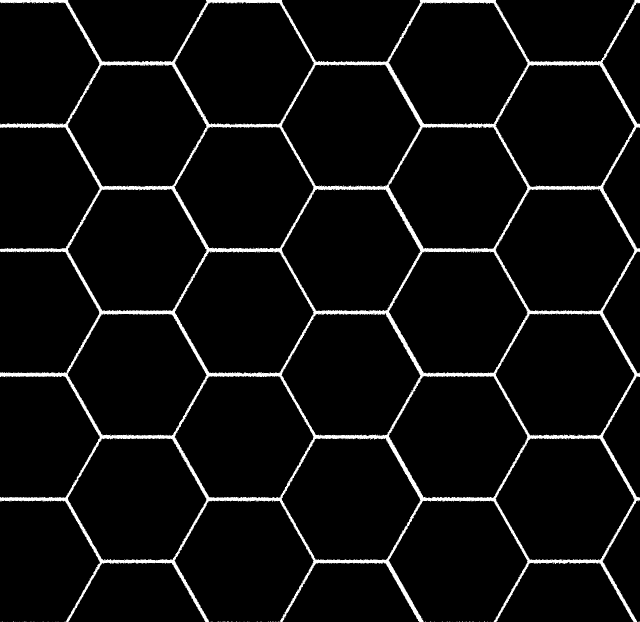
A WebGL 2 fragment shader for this pattern:

```glsl
#version 300 es
precision highp float;
// White honeycomb outline on black: flat-topped hexagons, six columns by five rows.
// Each cell owns its top, upper-right and lower-right edges, drawn as segment
// distances; cellular noise nibbles the strokes like worn ink.
uniform vec2 u_resolution;
out vec4 outColor;

// All lengths are fractions of the canvas height.
const vec2 PITCH = vec2(0.1720, 0.2002);   // column and row spacing
const vec2 ORIGIN = vec2(0.2206, 0.1974);  // centre of cell (0, 0)
const float HALF_SIDE = 0.0575;            // half of a horizontal edge
const float CORNER = 0.1145;               // centre to side corner
const float FLAT_WIDTH = 0.0028;           // half widths of the strokes
const float RISING_WIDTH = 0.0019;
const float JOINT_RADIUS = 0.0034;
const vec3 GROUND = vec3(0.0);
const vec3 INK = vec3(1.0);

float hash(vec2 p) {
  vec3 q = fract(vec3(p.xyx) * 0.1031);
  q += dot(q, q.yzx + 33.33);
  return fract((q.x + q.y) * q.z);
}

// Distance to the nearest jittered feature point.
float cellular(vec2 p) {
  vec2 cell = floor(p);
  float nearest = 2.0;
  for (int y = -1; y <= 1; y++) {
    for (int x = -1; x <= 1; x++) {
      vec2 c = cell + vec2(x, y);
      vec2 point = c + vec2(hash(c), hash(c + 71.7));
      nearest = min(nearest, distance(p, point));
    }
  }
  return nearest;
}

float segment(vec2 p, vec2 a, vec2 b) {
  vec2 ab = b - a;
  float t = clamp(dot(p - a, ab) / dot(ab, ab), 0.0, 1.0);
  return distance(p, a + ab * t);
}

// Falling strokes alternate thin and bold, with the fourth column boldest.
float fallingWidth(float column) {
  float bold = mod(column + 1.0, 2.0);
  float heaviest = 1.0 - min(abs(column - 2.0), 1.0);
  float first = 1.0 - min(abs(column + 1.0), 1.0);
  return 0.0021 + 0.0006 * bold + 0.0006 * heaviest + 0.0004 * first;
}

// Signed distance to the three edges and two joints of one cell.
float cellEdges(vec2 p, vec2 id, float wear) {
  float halfRow = 0.5 * PITCH.y;
  vec2 topLeft = vec2(-HALF_SIDE, halfRow);
  vec2 topRight = vec2(HALF_SIDE, halfRow);
  vec2 right = vec2(CORNER, 0.0);
  vec2 lowRight = vec2(HALF_SIDE, -halfRow);
  float vary = (hash(id + 19.0) - 0.5) * 0.0005;
  float top = segment(p, topLeft, topRight) - FLAT_WIDTH - vary + wear;
  float falling = segment(p, topRight, right) - fallingWidth(id.x) + 0.6 * wear;
  float rising = segment(p, right, lowRight) - RISING_WIDTH + 0.8 * wear;
  float joint = min(distance(p, topRight), distance(p, right)) - JOINT_RADIUS;
  return min(min(top, falling), min(rising, joint + 0.5 * wear));
}

// Nearest edge among the cells around p.
float honeycomb(vec2 p, float wear) {
  float column = round((p.x - ORIGIN.x) / PITCH.x);
  float d = 1.0;
  for (int i = -1; i <= 1; i++) {
    float col = column + float(i);
    float shift = 0.5 * mod(col, 2.0);
    float row = round((p.y - ORIGIN.y) / PITCH.y - shift);
    for (int j = -1; j <= 1; j++) {
      vec2 id = vec2(col, row + float(j));
      vec2 centre = ORIGIN + PITCH * (id + vec2(0.0, shift));
      d = min(d, cellEdges(p - centre, id, wear));
    }
  }
  return d;
}

void main() {
  vec2 p = gl_FragCoord.xy / u_resolution.y;
  float pixel = 1.0 / u_resolution.y;

  // Fine grain, stronger in slowly drifting patches.
  float patches = 0.5 + 0.5 * sin(p.x * 43.0 + 2.0 * sin(p.y * 31.0)) * sin(p.y * 57.0 + p.x * 17.0);
  float grain = cellular(p * 300.0 + 50.0) - 0.45;
  float wear = grain * mix(0.0012, 0.0030, patches);

  float d = honeycomb(p, wear);
  float coverage = clamp(0.5 - d / pixel, 0.0, 1.0);
  outColor = vec4(mix(GROUND, INK, coverage), 1.0);
}
```
